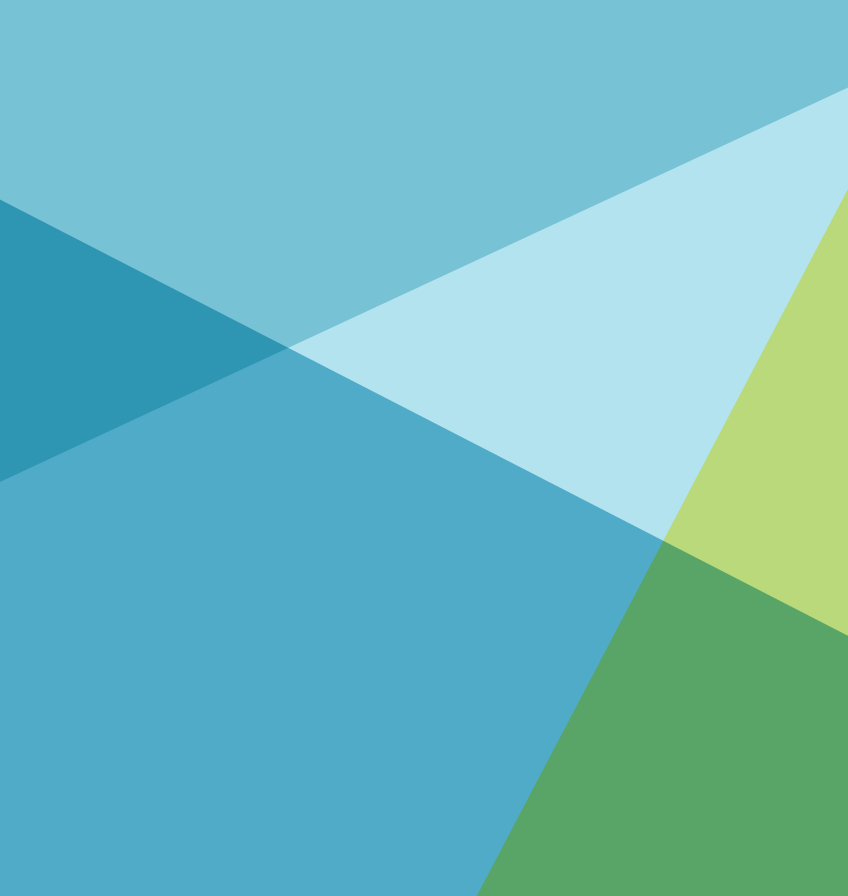
Give the GLSL for this background, as a Shadertoy shader.

```glsl
// Smooth coverage of the side to the left of the line from a to b (canvas units 0..1)
float leftOf(vec2 uv, vec2 a, vec2 b) {
    vec2 along = (b - a) * iResolution.xy;
    vec2 offset = (uv - a) * iResolution.xy;
    float pixels = (along.x * offset.y - along.y * offset.x) / length(along);
    return clamp(pixels + 0.5, 0.0, 1.0);
}

void mainImage(out vec4 fragColor, in vec2 fragCoord) {
    vec2 uv = fragCoord / iResolution.xy;

    // Three straight edges divide the canvas
    float aboveFalling = leftOf(uv, vec2(0.0, 0.7773), vec2(1.0, 0.2904));
    float aboveRising = leftOf(uv, vec2(0.0, 0.4622), vec2(1.0, 0.9023));
    float rightOfSteep = leftOf(uv, vec2(1.0, 0.7891), vec2(0.5622, 0.0));

    // Blue facets
    vec3 skyBlue = vec3(0.470, 0.761, 0.840);
    vec3 paleBlue = vec3(0.698, 0.890, 0.933);
    vec3 deepBlue = vec3(0.180, 0.584, 0.702);
    vec3 midBlue = vec3(0.310, 0.672, 0.782);
    vec3 upper = mix(paleBlue, skyBlue, aboveRising);
    vec3 lower = mix(midBlue, deepBlue, aboveRising);
    vec3 color = mix(lower, upper, aboveFalling);

    // Green facets
    vec3 leafGreen = vec3(0.350, 0.648, 0.405);
    vec3 limeGreen = vec3(0.725, 0.851, 0.478);
    color = mix(color, mix(leafGreen, limeGreen, aboveFalling), rightOfSteep);

    fragColor = vec4(color, 1.0);
}
```
